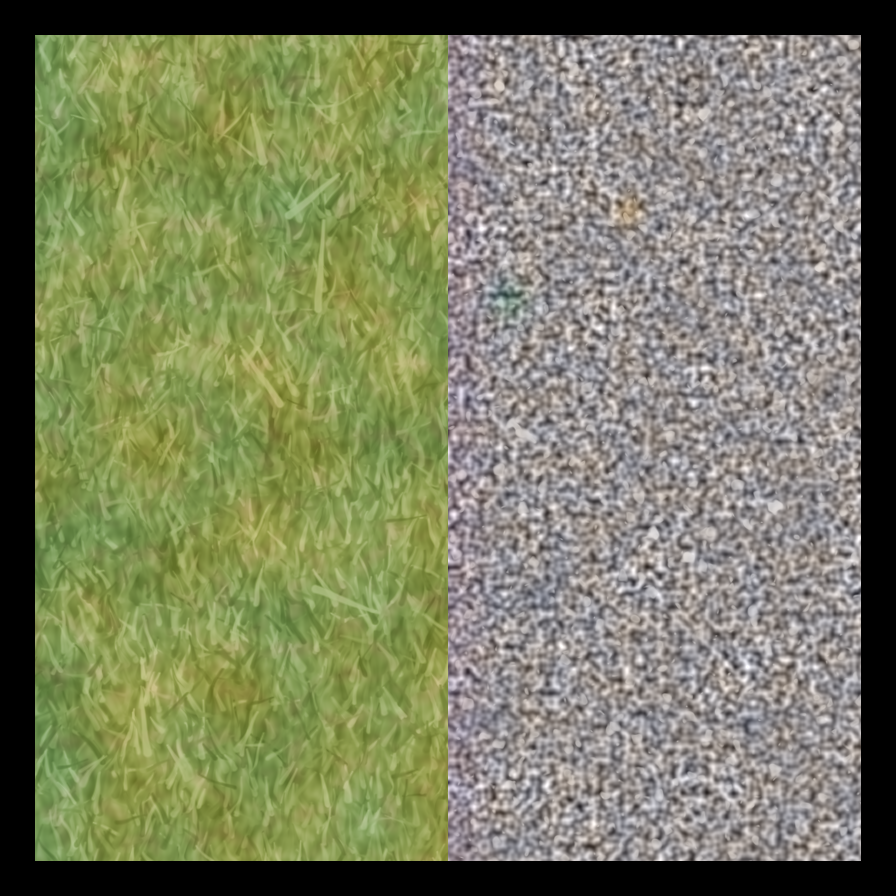
A Shadertoy shader for this texture:

```glsl
// Two ground swatches side by side in a black frame: mown grass and gravel.
// Grass is layered, jittered tapered blades over stretched gradient noise;
// gravel is fine gradient-noise grain with scattered pale stones and soft tints.

const float FRAME = 0.039;          // frame thickness
const float SPLIT = 0.5;            // boundary between the swatches
const float BLADE_CELL = 0.028;     // spacing of blades within a layer
const float BLADE_WIDTH = 0.0034;   // half width at the root
const int BLADE_LAYERS = 5;
const float GRAIN_FREQ = 135.0;     // finest gravel grain
const float STONE_CELL = 0.022;     // spacing of random pale stones
const float GRAIN_CONTRAST = 0.46;

const vec3 GRASS_DARK = vec3(0.37, 0.44, 0.16);
const vec3 GRASS_MID = vec3(0.54, 0.61, 0.31);
const vec3 GRASS_LIGHT = vec3(0.73, 0.77, 0.53);
const vec3 GRAVEL = vec3(0.585, 0.565, 0.565);
const vec3 STONE = vec3(0.84, 0.82, 0.81);

// Prominent pale blades, as root and tip
const vec4 LONG_BLADES[6] = vec4[6](
    vec4(0.323, 0.759, 0.378, 0.805), vec4(0.294, 0.820, 0.281, 0.872),
    vec4(0.312, 0.549, 0.271, 0.609), vec4(0.352, 0.342, 0.423, 0.316),
    vec4(0.355, 0.655, 0.361, 0.753), vec4(0.164, 0.160, 0.159, 0.219));

// Prominent stones, as centre and radius
const vec3 BIG_STONES[7] = vec3[7](
    vec3(0.786, 0.874, 0.008), vec3(0.935, 0.857, 0.009),
    vec3(0.914, 0.700, 0.007), vec3(0.729, 0.404, 0.009),
    vec3(0.865, 0.434, 0.009), vec3(0.557, 0.905, 0.008),
    vec3(0.768, 0.378, 0.008));
const vec4 CHIP = vec4(0.573, 0.526, 0.596, 0.508);

vec3 hash3(vec2 p, float seed) {
    uvec3 v = uvec3(ivec3(vec3(p, seed) + 4096.0)) * 1664525u + 1013904223u;
    v.x += v.y * v.z; v.y += v.z * v.x; v.z += v.x * v.y;
    v ^= v >> 16u;
    v.x += v.y * v.z; v.y += v.z * v.x; v.z += v.x * v.y;
    return vec3(v >> 8u) / 16777216.0;
}

float cornerSlope(vec2 cell, vec2 offset, float seed) {
    float a = 6.2832 * hash3(cell, seed).x;
    return dot(vec2(cos(a), sin(a)), offset);
}

// Gradient noise, roughly -0.7 to 0.7
float gradNoise(vec2 p, float seed) {
    vec2 i = floor(p), f = p - i, e = vec2(1.0, 0.0);
    vec2 u = f * f * f * (f * (f * 6.0 - 15.0) + 10.0);
    return mix(mix(cornerSlope(i, f, seed), cornerSlope(i + e, f - e, seed), u.x),
               mix(cornerSlope(i + e.yx, f - e.yx, seed), cornerSlope(i + 1.0, f - 1.0, seed), u.x), u.y);
}

// Coverage of a segment that narrows from a to b
float taper(vec2 p, vec2 a, vec2 b, float width, float soft) {
    vec2 d = b - a;
    float t = clamp(dot(p - a, d) / dot(d, d), 0.0, 1.0);
    float w = width * (1.0 - 0.6 * t);
    return 1.0 - smoothstep(w - soft, w + soft, length(p - a - d * t));
}

float spot(vec2 p, vec2 centre, float radius) {
    vec2 d = (p - centre) / radius;
    return exp(-dot(d, d));
}

vec3 grassRamp(float t) {
    return t < 0.5 ? mix(GRASS_DARK, GRASS_MID, t * 2.0) : mix(GRASS_MID, GRASS_LIGHT, t * 2.0 - 1.0);
}

vec3 grass(vec2 p, float px) {
    float soft = max(px, 0.0016);
    vec2 bend = 0.006 * vec2(gradNoise(p * 32.0, 1.0), gradNoise(p * 32.0, 2.0));
    vec2 q = p + bend;
    float patches = gradNoise(p * 9.0, 3.0);
    float shade = 0.42 + 0.5 * gradNoise(q * vec2(75.0, 36.0), 4.0) + 0.25 * patches;
    for (int layer = 0; layer < BLADE_LAYERS; layer++) {
        float seed = 10.0 + float(layer);
        vec2 g = q / BLADE_CELL + 0.37 * float(layer);
        for (int k = 0; k < 9; k++) {
            vec2 cell = floor(g) + vec2(k % 3, k / 3) - 1.0;
            vec3 r = hash3(cell, seed), s = hash3(cell, seed + 20.0);
            float lean = (r.z - 0.5) * (s.x < 0.25 ? 3.0 : 1.3);
            vec2 axis = vec2(sin(lean), cos(lean)) * BLADE_CELL * mix(0.3, 0.85, s.y);
            vec2 root = (g - cell - r.xy) * BLADE_CELL;
            float cover = taper(root, -axis, axis, BLADE_WIDTH * mix(0.6, 1.15, s.x), soft);
            shade = mix(shade, 0.08 + 0.85 * s.z + 0.3 * patches, 0.75 * cover);
        }
    }
    shade += 0.28 * gradNoise(q * vec2(120.0, 75.0), 5.0);
    for (int i = 0; i < 6; i++) {
        vec4 b = LONG_BLADES[i];
        shade = mix(shade, 0.95, 0.8 * taper(p + 0.4 * bend, b.xy, b.zw, 0.0045, soft));
    }
    vec3 col = grassRamp(clamp(shade, 0.0, 1.0));
    // Drifting hue: cool green near the left edge, dry straw elsewhere
    float cool = gradNoise(p * 11.0, 6.0) + 0.35 * smoothstep(0.18, 0.04, p.x);
    float dry = max(gradNoise(p * 38.0, 7.0), 0.0);
    return col + cool * vec3(-0.09, 0.0, 0.06) + dry * vec3(0.08, -0.03, 0.05);
}

vec3 gravel(vec2 p, float px) {
    float soft = max(px, 0.0018);
    float grain = gradNoise(p * GRAIN_FREQ, 50.0) + 0.65 * gradNoise(p * GRAIN_FREQ * 0.6, 51.0);
    float patches = gradNoise(p * 13.0, 52.0);
    vec3 col = GRAVEL + GRAIN_CONTRAST * grain * (1.0 + 0.5 * patches) + 0.05 * patches;
    vec2 wobble = p + 0.006 * vec2(gradNoise(p * 90.0, 53.0), gradNoise(p * 90.0, 54.0));
    vec2 g = wobble / STONE_CELL;
    for (int k = 0; k < 9; k++) {
        vec2 cell = floor(g) + vec2(k % 3, k / 3) - 1.0;
        vec3 r = hash3(cell, 60.0);
        float radius = mix(0.001, 0.0055, r.z * r.z);
        float d = length(g - cell - r.xy) * STONE_CELL;
        col = mix(col, STONE, 0.65 * (1.0 - smoothstep(radius - soft, radius + soft, d)));
    }
    for (int i = 0; i < 7; i++) {
        vec3 s = BIG_STONES[i];
        float d = length(wobble - s.xy);
        col = mix(col, STONE + 0.05, 0.85 * (1.0 - smoothstep(s.z - 2.0 * soft, s.z, d)));
    }
    col = mix(col, STONE, 0.85 * taper(wobble, CHIP.xy, CHIP.zw, 0.0055, soft));
    // Local stains and a faint warm-cool drift
    col += spot(p, vec2(0.569, 0.664), 0.022) * vec3(-0.12, -0.01, -0.04);
    col += spot(p, vec2(0.592, 0.333), 0.025) * vec3(-0.09, -0.05, 0.01);
    col += spot(p, vec2(0.703, 0.766), 0.018) * vec3(0.05, 0.0, -0.09);
    col += spot(p, vec2(0.768, 0.908), 0.025) * -0.09;
    col += smoothstep(0.57, 0.5, p.x) * vec3(0.0, -0.025, 0.015);
    return col + gradNoise(p * 28.0, 55.0) * vec3(0.05, 0.01, -0.05);
}

void mainImage(out vec4 fragColor, in vec2 fragCoord) {
    float size = min(iResolution.x, iResolution.y), px = 1.0 / size;
    vec2 p = (fragCoord - 0.5 * iResolution.xy) / size + 0.5;
    float side = smoothstep(SPLIT - 0.5 * px, SPLIT + 0.5 * px, p.x);
    vec3 col = mix(grass(p, px), gravel(p, px), side);
    vec2 inset = 0.5 - FRAME - abs(p - 0.5);
    col *= smoothstep(-0.5 * px, 0.5 * px, min(inset.x, inset.y));
    fragColor = vec4(clamp(col, 0.0, 1.0), 1.0);
}
```
